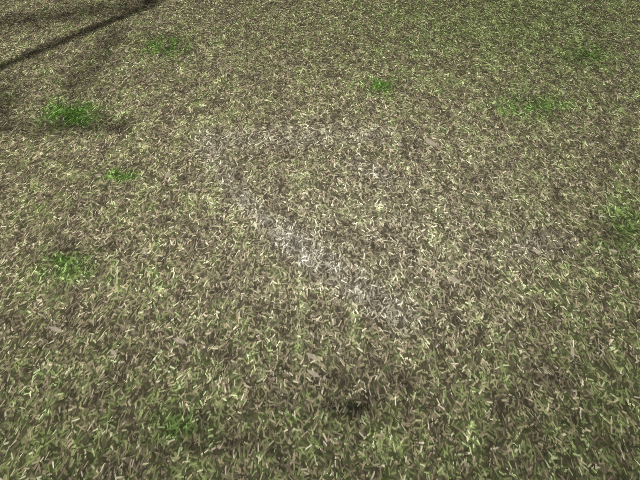
Reproduce this texture procedurally as a Shadertoy shader.

```glsl
// Dry sunlit lawn receding from the viewer: layered straw and green blades
// are scattered in a perspective ground plane, tinted by soft regional masks
// for clover, bleached paths, bare soil, cast shadows and fallen leaves.

float hash(vec2 p) {
    vec3 q = fract(vec3(p.xyx) * 0.1031);
    q += dot(q, q.yzx + 33.33);
    return fract((q.x + q.y) * q.z);
}

float gradientNoise(vec2 p) {
    vec2 cell = floor(p), f = p - cell, u = f * f * (3.0 - 2.0 * f);
    float corner[4];
    for (int i = 0; i < 4; i++) {
        vec2 o = vec2(i % 2, i / 2);
        float a = 6.283 * hash(cell + o + 200.0);
        corner[i] = dot(vec2(cos(a), sin(a)), f - o);
    }
    return mix(mix(corner[0], corner[1], u.x), mix(corner[2], corner[3], u.x), u.y);
}

// Soft elliptical spot
float spot(vec2 p, vec2 center, vec2 radius) {
    vec2 d = (p - center) / radius;
    return exp(-dot(d, d));
}

float segmentDistance(vec2 p, vec2 a, vec2 b) {
    vec2 ab = b - a;
    return length(p - a - ab * clamp(dot(p - a, ab) / dot(ab, ab), 0.0, 1.0));
}

// Soft stroke with gaussian falloff
float stroke(vec2 p, vec2 a, vec2 b, float width) {
    float d = segmentDistance(p, a, b) / width;
    return exp(-d * d);
}

// Nearest blade in a jittered grid: x = coverage, yz = random traits
vec3 bladeLayer(vec2 p, float seed, float soft) {
    vec2 cell = floor(p);
    vec3 best = vec3(0.0);
    for (int j = -1; j <= 1; j++)
    for (int i = -1; i <= 1; i++) {
        vec2 id = cell + vec2(i, j) + seed;
        float r = hash(id), s = hash(id + 71.0), a = 3.142 * hash(id + 137.0);
        vec2 root = id - seed + vec2(r, s);
        vec2 reach = vec2(cos(a), sin(a)) * mix(0.25, 0.65, s);
        float d = segmentDistance(p, root - reach, root + reach);
        float cover = 1.0 - smoothstep(0.13 - soft, 0.13 + soft, d);
        if (cover > best.x) best = vec3(cover, hash(id + 19.0), hash(id + 53.0));
    }
    return best;
}

// Slim leaf centred at the origin
float leaf(vec2 p, float angle, float size, float soft) {
    float c = cos(angle), s = sin(angle);
    vec2 q = mat2(c, -s, s, c) * p / size;
    return 1.0 - smoothstep(-soft, soft, (abs(q.y) - 0.32 * (1.0 - q.x * q.x)) * size);
}

float cloverMask(vec2 p) {
    float m = spot(p, vec2(0.146, 0.762), vec2(0.055, 0.024));
    m += 0.6 * spot(p, vec2(0.252, 0.635), vec2(0.038, 0.014));
    m += 0.6 * spot(p, vec2(0.345, 0.905), vec2(0.045, 0.02));
    m += 0.8 * spot(p, vec2(0.793, 0.822), vec2(0.03, 0.014));
    m += 0.5 * spot(p, vec2(1.224, 0.885), vec2(0.04, 0.018));
    m += 0.5 * spot(p, vec2(1.11, 0.777), vec2(0.07, 0.025));
    m += 0.5 * spot(p, vec2(0.14, 0.45), vec2(0.06, 0.03));
    m += 0.4 * spot(p, vec2(1.3, 0.52), vec2(0.05, 0.06));
    m += 0.5 * spot(p, vec2(0.38, 0.11), vec2(0.06, 0.03));
    return m;
}

float paleMask(vec2 p) {
    float m = 0.5 * stroke(p, vec2(0.43, 0.71), vec2(0.5, 0.59), 0.035);
    m = max(m, 0.8 * stroke(p, vec2(0.5, 0.59), vec2(0.59, 0.51), 0.026));
    m = max(m, stroke(p, vec2(0.59, 0.51), vec2(0.69, 0.44), 0.042));
    m = max(m, 0.75 * stroke(p, vec2(0.69, 0.44), vec2(0.84, 0.345), 0.05));
    m = max(m, 0.5 * stroke(p, vec2(0.43, 0.71), vec2(0.8, 0.72), 0.028));
    m = max(m, 0.6 * stroke(p, vec2(0.74, 0.66), vec2(0.81, 0.63), 0.025));
    m = max(m, 0.5 * spot(p, vec2(1.11, 0.49), vec2(0.1, 0.04)));
    return max(m, 0.35 * spot(p, vec2(0.78, 0.5), vec2(0.4, 0.25)));
}

float shadowMask(vec2 p) {
    float m = 0.75 * stroke(p, vec2(0.0, 0.86), vec2(0.3, 0.985), 0.008);
    m = max(m, 0.9 * spot(p, vec2(0.31, 1.0), vec2(0.022, 0.018)));
    m = max(m, 0.45 * stroke(p, vec2(0.0, 0.95), vec2(0.28, 0.99), 0.016));
    m = max(m, 0.35 * stroke(p, vec2(0.15, 0.82), vec2(0.24, 0.92), 0.025));
    m = max(m, 0.55 * spot(p, vec2(0.0, 0.785), vec2(0.04, 0.06)));
    return max(m, 0.4 * stroke(p, vec2(0.0, 0.73), vec2(0.26, 0.74), 0.016));
}

void mainImage(out vec4 fragColor, in vec2 fragCoord) {
    vec2 p = fragCoord / iResolution.y;
    float depth = 1.0 / (1.7 - p.y);
    vec2 ground = vec2((p.x - 0.667) * depth, 1.1 * depth) + 3.0;
    float pixel = 1.0 / iResolution.y;

    // Regional growth and wear
    float clump = gradientNoise(ground * 17.0), tuft = gradientNoise(ground * 48.0 + 9.0);
    float clover = clamp(cloverMask(p) * (1.0 + 1.2 * tuft), 0.0, 1.0);
    float pale = clamp(paleMask(p) * (0.95 + 0.7 * tuft), 0.0, 1.0);
    float lush = 0.45 * spot(p, vec2(1.02, 0.96), vec2(0.35, 0.13))
               + 0.18 * smoothstep(0.5, 0.0, p.y) + 0.1 * smoothstep(0.8, 1.3, p.x);
    float green = clamp(0.3 + lush + 0.4 * clump + 0.5 * tuft + clover - 0.4 * pale, 0.03, 1.0);
    float soil = spot(p, vec2(0.73, 0.15), vec2(0.045, 0.025));

    // Thatch with overlapping blades
    vec3 color = mix(vec3(0.36, 0.33, 0.26), vec3(0.31, 0.32, 0.2), green);
    for (int i = 0; i < 5; i++) {
        float k = float(i), freq = 98.0 + 17.0 * k;
        vec3 blade = bladeLayer(ground * freq, 31.0 * k, min(freq * depth * pixel * 0.75, 0.3));
        vec3 tint = mix(vec3(0.6, 0.55, 0.44), vec3(0.47, 0.51, 0.32), smoothstep(-0.2, 0.2, green - blade.y));
        tint = mix(tint, vec3(0.69, 0.67, 0.61), 0.8 * pale);
        tint += 0.16 * smoothstep(0.9, 0.98, blade.z) * vec3(0.95, 1.0, 1.05);
        color = mix(color, tint * mix(0.48, 1.42, blade.z), blade.x * 0.9);
    }
    color = mix(color, color * vec3(0.6, 0.83, 0.52), clover * 0.8);

    // Scattered dry leaves and a few larger ones
    vec2 leafGrid = ground * 15.0, leafId = floor(leafGrid);
    float turn = 6.283 * hash(leafId + 5.0);
    float litter = step(0.88, hash(leafId + 90.0)) * leaf(fract(leafGrid) - 0.5, turn, 0.11, 15.0 * depth * pixel);
    vec2 bigLeaves[6] = vec2[6](vec2(0.898, 0.703), vec2(0.946, 0.418), vec2(0.375, 0.29),
                                vec2(0.651, 0.257), vec2(0.653, 0.222), vec2(0.116, 0.314));
    for (int i = 0; i < 6; i++)
        litter = max(litter, leaf(p - bigLeaves[i], -0.45 + 0.15 * sin(float(i) * 4.0), 0.016, pixel));

    // Sunlight, hollows and shadows
    float light = 1.0 + 0.2 * clump + 0.32 * tuft + 0.06 * spot(p, vec2(0.65, 0.55), vec2(0.6, 0.3));
    light *= 1.0 - 0.16 * smoothstep(0.45, 0.0, p.y) - 0.08 * smoothstep(0.9, 1.33, p.x);
    light *= 1.0 - 0.07 * smoothstep(0.75, 1.0, p.y);
    color *= light * (1.0 - 0.5 * soil);
    color = mix(color, vec3(0.73, 0.68, 0.6), 0.85 * litter);
    color *= 1.0 - 0.75 * shadowMask(p);
    fragColor = vec4(clamp(color, 0.0, 1.0), 1.0);
}
```
